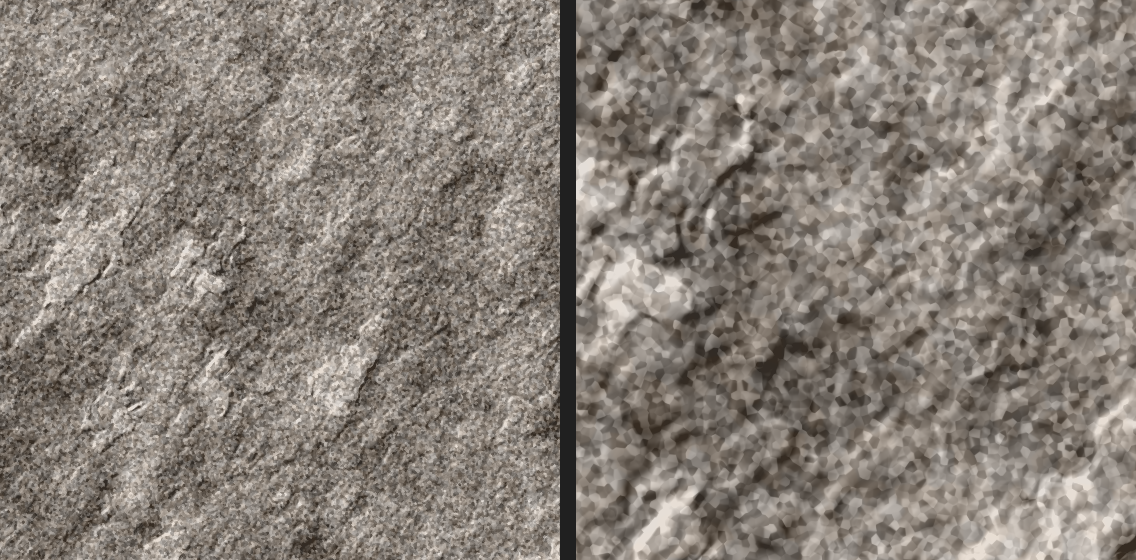
Left: the whole. Right: its middle third, enlarged.
Give the GLSL for this texture, as a WebGL 2 fragment shader.

```glsl
#version 300 es
precision highp float;
// Rough, weathered grey-brown stone lit from the upper left.
// Layered cellular noise, stretched along a slanting grain, forms the relief;
// scattered pale chips lie on it and two fine cell layers give mineral grains.

uniform vec2 u_resolution;
out vec4 fragColor;

// Three random values in 0..1 for one lattice cell
vec3 hashCell(vec2 cell, float seed) {
    uvec3 v = uvec3(ivec3(cell, seed)) * 1664525u + 1013904223u;
    v.x += v.y * v.z;
    v.y += v.z * v.x;
    v.z += v.x * v.y;
    v ^= v >> 16u;
    v.x += v.y * v.z;
    v.y += v.z * v.x;
    v.z += v.x * v.y;
    return vec3(v >> 8u) / 16777216.0;
}

// Cellular noise: x = softly blended cell tone, y = squared nearest distance
vec2 cells(vec2 p, float seed) {
    vec2 base = floor(p), f = p - base;
    float toneSum = 0.0, weightSum = 0.0, nearest = 4.0;
    for (int j = -1; j <= 1; j++) {
        for (int i = -1; i <= 1; i++) {
            vec2 offset = vec2(i, j);
            vec3 h = hashCell(base + offset, seed);
            vec2 d = offset + h.xy - f;
            float d2 = dot(d, d);
            float weight = exp(-12.0 * d2);
            toneSum += h.z * weight;
            weightSum += weight;
            nearest = min(nearest, d2);
        }
    }
    return vec2(toneSum / weightSum, nearest);
}

// Sparse raised chips with edges broken up by the surrounding relief
float chips(vec2 p, float roughness) {
    vec2 base = floor(p), f = p - base;
    float cover = 0.0;
    for (int j = -1; j <= 1; j++) {
        for (int i = -1; i <= 1; i++) {
            vec2 offset = vec2(i, j);
            vec3 h = hashCell(base + offset, 71.0);
            float radius = h.z < 0.28 ? 0.12 + 0.5 * h.z : -1.0;
            float d = length(offset + h.xy - f) - 0.28 * roughness;
            cover = max(cover, 1.0 - smoothstep(radius - 0.03, radius + 0.03, d));
        }
    }
    return cover;
}

// Stone relief: mounds and steps of four sizes, plus the chips
float relief(vec2 p) {
    p += 0.005 * sin(p.yx * vec2(61.0, 53.0) + 2.0 * sin(p * 23.0))
       + 0.002 * sin(p.yx * vec2(173.0, 149.0) + 2.0 * sin(p * 67.0));
    vec2 q = vec2(dot(p, vec2(0.85, -0.53)), 0.64 * dot(p, vec2(0.53, 0.85)));
    float height = 0.0, amplitude = 0.8, frequency = 10.0;
    for (int i = 0; i < 4; i++) {
        vec2 c = cells(q * frequency + 3.7 * float(i), float(i));
        height += amplitude * (c.x - 0.6 * c.y);
        amplitude *= 0.68;
        frequency *= 2.1;
    }
    return height + 0.35 * chips(q * 6.0, height - 0.72);
}

void main() {
    vec2 p = gl_FragCoord.xy / u_resolution.y;

    // Raised parts are paler, slopes facing the light are brighter
    float height = relief(p);
    float slope = height - relief(p + 0.005 * vec2(-0.6, 0.8));
    float tone = 0.515 + 0.22 * (height - 0.74) + 0.5 * slope;

    // Mineral grains and sparse dark pits
    vec2 coarse = cells(p * 125.0, 11.0);
    vec2 fine = cells(mat2(0.8, 0.6, -0.6, 0.8) * p * 220.0, 12.0);
    tone += 0.17 * (coarse.x - 0.5) + 0.29 * (fine.x - 0.5);
    tone -= 0.12 * smoothstep(0.88, 0.98, coarse.x) * (1.0 - smoothstep(0.05, 0.25, coarse.y));

    // Warm grey, with a slight shift of hue between grains
    float warmth = 0.032 + 0.02 * (cells(p * 90.0, 13.0).x - 0.5);
    tone = clamp(tone, 0.17, 0.87);
    fragColor = vec4(tone + warmth, tone, tone - warmth, 1.0);
}
```
